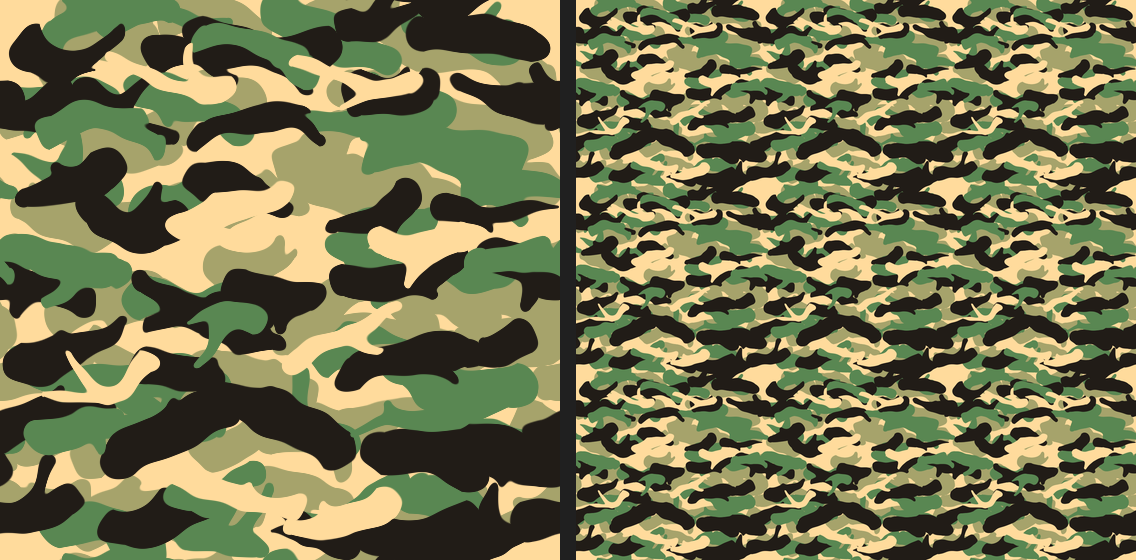
Left: one tile. Right: repeated 3 by 3.
Write a three.js fragment shader that draws this pattern.

```glsl
// Woodland camouflage: flat layers of bent, tapering, forked strokes lying mostly
// sideways. Each layer scatters one jittered stroke per cell of a wrapping grid;
// layered sines of whole frequency make the outlines lumpy, so the tile repeats.
varying vec2 vUv;

const vec3 SAND  = vec3(1.00, 0.86, 0.61);
const vec3 KHAKI = vec3(0.65, 0.64, 0.42);
const vec3 GREEN = vec3(0.35, 0.53, 0.32);
const vec3 BLACK = vec3(0.13, 0.11, 0.09);

const float TAU        = 6.2831853;
const float EDGE       = 0.0012;             // half width of the smoothed outline
const float JITTER     = 0.7;                // share of a cell a centre may roam
const float MAX_TILT   = 0.45;               // radians from the horizontal
const float MAX_BEND   = 0.38;               // sag relative to half length
const float FILLET     = 0.014;              // rounding where a branch joins
const vec2 HALF_LENGTH = vec2(0.055, 0.115); // shortest, longest
const vec2 RADIUS      = vec2(0.026, 0.042); // thinnest, thickest
const vec2 TAPER       = vec2(0.05, 1.25);   // far radius over near radius
const vec2 BRANCH      = vec2(0.025, 0.100); // branch length
const vec2 FORK        = vec2(0.55, 1.25);   // branch angle

vec4 hash4(vec2 cell, float seed) {
  vec4 h = fract((cell.xyxy + seed * 17.3) * vec4(0.1031, 0.1030, 0.0973, 0.1099));
  h += dot(h, h.wzxy + 33.33);
  return fract((h.xxyz + h.yzzw) * h.zywx);
}

vec2 rotate(vec2 p, float angle) {
  float c = cos(angle), s = sin(angle);
  return vec2(c * p.x + s * p.y, c * p.y - s * p.x);
}

float smoothMin(float a, float b, float k) {
  float h = max(k - abs(a - b), 0.0) / k;
  return min(a, b) - 0.25 * h * h * k;
}

// Periodic displacement that makes the outlines uneven
vec2 wobble(vec2 p, float phase) {
  vec2 broad = vec2(dot(p, vec2(5.0, -7.0)), dot(p, vec2(6.0, 4.0)));
  vec2 fine = vec2(dot(p, vec2(11.0, 9.0)), dot(p, vec2(-8.0, 13.0)));
  return 0.006 * sin(TAU * broad + phase) + 0.003 * sin(TAU * fine + 2.0 * phase);
}

// Distance to one bent tapering stroke with a side branch, centred at the origin
float stroke(vec2 p, vec4 form, vec4 fork, float thickness) {
  float halfLength = mix(HALF_LENGTH.x, HALF_LENGTH.y, form.x);
  float nearRadius = mix(RADIUS.x, RADIUS.y, form.y) * thickness;
  float farRadius = nearRadius * mix(TAPER.x, TAPER.y, form.z);
  vec2 q = rotate(p, (form.w * 2.0 - 1.0) * MAX_TILT);
  if (fork.x < 0.5) q.x = -q.x;

  // Main body along a parabola
  float along = clamp(q.x / halfLength, -1.0, 1.0);
  float bend = (fork.y * 2.0 - 1.0) * MAX_BEND * halfLength;
  q.y -= bend * (along * along - 0.4);
  float body = length(vec2(q.x - along * halfLength, q.y))
             - mix(nearRadius, farRadius, 0.5 + 0.5 * along);

  // Branch, leaning up or down
  float side = fract(fork.x * 4.0) < 0.5 ? -1.0 : 1.0;
  float reach = mix(BRANCH.x, BRANCH.y, fork.z);
  vec2 root = vec2((fract(fork.z * 7.0) - 0.6) * halfLength, 0.0);
  vec2 b = rotate(q - root, side * mix(FORK.x, FORK.y, fork.w));
  float t = clamp(b.x / reach, 0.0, 1.0);
  float arm = length(b - vec2(t * reach, 0.0)) - nearRadius * mix(0.7, 0.3, t);
  return smoothMin(body, arm, FILLET);
}

// Coverage of one layer of scattered strokes
float layer(vec2 uv, vec2 grid, float thickness, float seed) {
  vec2 p = uv + wobble(uv, seed);
  vec2 home = floor(p * grid);
  float dist = 1.0;
  for (int j = -1; j <= 1; j++) {
    for (int i = -1; i <= 1; i++) {
      vec2 cell = home + vec2(float(i), float(j));
      vec2 id = mod(cell, grid);
      vec4 place = hash4(id, seed);
      vec2 centre = (cell + 0.5 + JITTER * (place.xy - 0.5)) / grid;
      vec4 form = hash4(id, seed + 3.7);
      vec4 fork = hash4(id, seed + 8.1);
      dist = min(dist, stroke(p - centre, form, fork, thickness));
    }
  }
  return 1.0 - smoothstep(-EDGE, EDGE, dist);
}

void main() {
  // Dense layers first, then sparse strokes lying over the black
  vec3 color = SAND;
  color = mix(color, KHAKI, layer(vUv, vec2(6.0, 7.0), 1.20, 1.0));
  color = mix(color, GREEN, layer(vUv, vec2(4.0, 7.0), 1.00, 2.0));
  color = mix(color, BLACK, layer(vUv, vec2(5.0, 7.0), 1.00, 3.0));
  color = mix(color, GREEN, layer(vUv, vec2(3.0, 3.0), 0.85, 4.0));
  color = mix(color, SAND, layer(vUv, vec2(2.0, 4.0), 0.70, 5.0));
  gl_FragColor = vec4(color, 1.0);
}
```
